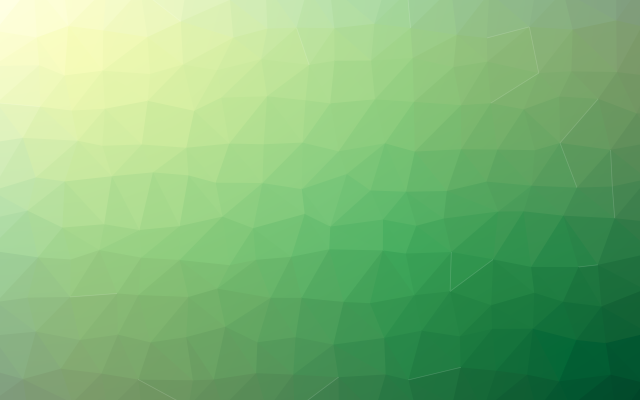
Give the GLSL for this background, as a Shadertoy shader.

```glsl
#define ROWS 10.43               // lattice cells per canvas height
#define ORIGIN vec2(0.826, 0.74) // first lattice vertex, in cells from the top left
#define JITTER 0.26              // vertex displacement, in cells
#define FACET 0.85               // 0 = smooth gradient, 1 = flat triangles
#define SEAM_RARITY 0.975        // share of edges without a light seam
#define SEAM_LIGHT 0.12
#define GAMMA 2.2

// Rows give X, Y and Z relative to the white point
const mat3 RGB_TO_XYZ = mat3(0.434, 0.376, 0.190,
                             0.213, 0.715, 0.072,
                             0.018, 0.109, 0.873);

// Cream through leaf green to deep green
const vec3 GREENS[9] = vec3[9](
    vec3(1.000, 1.000, 0.898), vec3(0.969, 0.988, 0.725),
    vec3(0.851, 0.941, 0.639), vec3(0.678, 0.867, 0.557),
    vec3(0.471, 0.776, 0.475), vec3(0.255, 0.671, 0.365),
    vec3(0.137, 0.518, 0.263), vec3(0.000, 0.408, 0.216),
    vec3(0.000, 0.271, 0.161));

vec2 hash22(vec2 p) {
    vec3 q = fract(p.xyx * vec3(0.1031, 0.1030, 0.0973));
    q += dot(q, q.yzx + 33.33);
    return fract((q.xx + q.yz) * q.zy);
}

float cross2(vec2 a, vec2 b) { return a.x * b.y - a.y * b.x; }

// Perceptual space, in which colours are blended
vec3 toPerceptual(vec3 rgb) {
    return pow(pow(rgb, vec3(GAMMA)) * RGB_TO_XYZ, vec3(1.0 / 3.0));
}

vec3 fromPerceptual(vec3 c) {
    vec3 linear = (c * c * c) * inverse(RGB_TO_XYZ);
    return pow(max(linear, 0.0), vec3(1.0 / GAMMA));
}

vec3 ramp(float t) {
    float s = clamp(t, 0.0, 1.0) * 8.0;
    int i = min(int(s), 7);
    return mix(toPerceptual(GREENS[i]), toPerceptual(GREENS[i + 1]), s - float(i));
}

// Equal blend of a horizontal and a vertical ramp
vec3 fieldColor(vec2 uv) {
    return fromPerceptual(0.5 * (ramp(uv.x) + ramp(uv.y)));
}

vec2 vertex(vec2 id) {
    return id + JITTER * (2.0 * hash22(id + 17.0) - 1.0);
}

// Signed distance to an edge, positive inside; also gathers rare seams
float edge(vec2 p, vec2 a, vec2 b, float px, inout float seam) {
    vec2 e = b - a;
    float len = length(e);
    float d = cross2(e, p - a) / len;
    float along = dot(p - a, e) / (len * len);
    float within = step(0.0, along) * step(along, 1.0);
    float chosen = step(SEAM_RARITY, hash22(floor((a + b) * 50.0)).x);
    seam = max(seam, chosen * within * (1.0 - smoothstep(0.0, px, abs(d))));
    return d;
}

// Adds a triangle's centroid (xy) and its coverage (z)
void addTriangle(vec2 p, vec2 a, vec2 b, vec2 c, float px,
                 inout vec3 sum, inout float seam) {
    float d = min(edge(p, a, b, px, seam),
              min(edge(p, b, c, px, seam), edge(p, c, a, px, seam)));
    sum += clamp(0.5 + d / px, 0.0, 1.0) * vec3((a + b + c) / 3.0, 1.0);
}

void mainImage(out vec4 fragColor, in vec2 fragCoord) {
    // Lattice space, with y running down
    vec2 cells = ROWS * vec2(iResolution.x / iResolution.y, 1.0);
    vec2 uv = fragCoord / iResolution.xy;
    uv.y = 1.0 - uv.y;
    vec2 p = uv * cells - ORIGIN;
    float px = ROWS / iResolution.y;

    // Split each nearby quad along its shorter diagonal
    vec3 sum = vec3(0.0);
    float seam = 0.0;
    for (int j = -1; j <= 1; j++) {
        for (int i = -1; i <= 1; i++) {
            vec2 id = floor(p) + vec2(i, j);
            vec2 a = vertex(id);
            vec2 b = vertex(id + vec2(1.0, 0.0));
            vec2 c = vertex(id + vec2(1.0, 1.0));
            vec2 d = vertex(id + vec2(0.0, 1.0));
            if (distance(a, c) < distance(b, d)) {
                addTriangle(p, a, b, c, px, sum, seam);
                addTriangle(p, a, c, d, px, sum, seam);
            } else {
                addTriangle(p, a, b, d, px, sum, seam);
                addTriangle(p, b, c, d, px, sum, seam);
            }
        }
    }

    // Shade by the facet centre, keeping a little of the smooth field
    vec2 center = sum.z > 0.0 ? sum.xy / sum.z : p;
    vec3 color = fieldColor((mix(p, center, FACET) + ORIGIN) / cells);
    fragColor = vec4(mix(color, vec3(1.0), SEAM_LIGHT * seam), 1.0);
}
```
